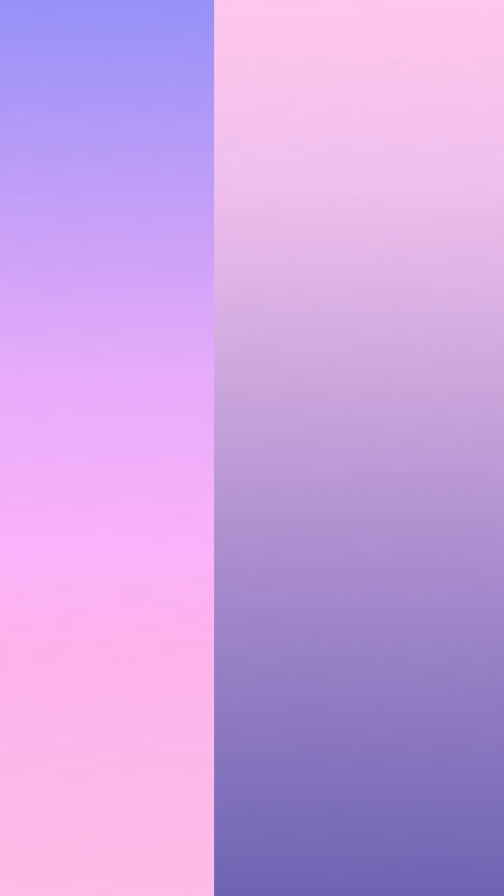
Give the GLSL for this background, as a WebGL 1 fragment shader.

```glsl
precision highp float;
// Two vertical panels meeting at one crisp edge: a narrow violet-to-pink
// panel on the left and a wide blush-to-indigo panel on the right.
// Each is a chain of linear colour stops, with very faint streaky grain.

uniform vec2 u_resolution;

const float EDGE_X = 0.425;                 // panel boundary, share of width
const vec2 GRAIN_CELLS = vec2(24.0, 192.0); // wide, flat grain cells
const float GRAIN_AMOUNT = 0.006;

// Left panel, top to bottom
const vec3 PERIWINKLE = vec3(0.59, 0.57, 0.97);
const vec3 LAVENDER   = vec3(0.79, 0.63, 0.97);
const vec3 ORCHID     = vec3(0.90, 0.67, 0.98);
const vec3 BRIGHT_PINK = vec3(0.985, 0.70, 0.98);
const vec3 ROSE       = vec3(0.99, 0.70, 0.925);
const vec3 PALE_ROSE  = vec3(0.99, 0.74, 0.905);

// Right panel, top to bottom
const vec3 BLUSH      = vec3(1.00, 0.78, 0.92);
const vec3 PALE_LILAC = vec3(0.94, 0.75, 0.93);
const vec3 MAUVE      = vec3(0.81, 0.66, 0.87);
const vec3 DUSTY_VIOLET = vec3(0.65, 0.54, 0.80);
const vec3 INDIGO     = vec3(0.43, 0.39, 0.70);

// Fades from the colour so far to the next stop between two depths
vec3 fadeTo(vec3 colour, vec3 next, float start, float end, float depth) {
  return mix(colour, next, clamp((depth - start) / (end - start), 0.0, 1.0));
}

vec3 leftPanel(float depth) {
  vec3 c = fadeTo(PERIWINKLE, LAVENDER, 0.0, 0.26, depth);
  c = fadeTo(c, ORCHID, 0.26, 0.41, depth);
  c = fadeTo(c, BRIGHT_PINK, 0.41, 0.62, depth);
  c = fadeTo(c, ROSE, 0.62, 0.71, depth);
  return fadeTo(c, PALE_ROSE, 0.71, 1.0, depth);
}

vec3 rightPanel(float depth) {
  vec3 c = fadeTo(BLUSH, PALE_LILAC, 0.0, 0.20, depth);
  c = fadeTo(c, MAUVE, 0.20, 0.41, depth);
  c = fadeTo(c, DUSTY_VIOLET, 0.41, 0.65, depth);
  return fadeTo(c, INDIGO, 0.65, 1.0, depth);
}

float hash(vec2 p) {
  vec3 q = fract(p.xyx * 0.1031);
  q += dot(q, q.yzx + 33.33);
  return fract((q.x + q.y) * q.z);
}

// Smooth value noise
float noise(vec2 p) {
  vec2 cell = floor(p);
  vec2 f = fract(p);
  f = f * f * (3.0 - 2.0 * f);
  float low = mix(hash(cell), hash(cell + vec2(1.0, 0.0)), f.x);
  float high = mix(hash(cell + vec2(0.0, 1.0)), hash(cell + 1.0), f.x);
  return mix(low, high, f.y);
}

void main() {
  vec2 uv = gl_FragCoord.xy / u_resolution;
  float depth = 1.0 - uv.y;

  // Panels joined by an edge about one pixel wide
  float halfPixel = 0.5 / u_resolution.x;
  float side = smoothstep(EDGE_X - halfPixel, EDGE_X + halfPixel, uv.x);
  vec3 colour = mix(leftPanel(depth), rightPanel(depth), side);

  // Faint horizontal grain
  colour += GRAIN_AMOUNT * (noise(uv * GRAIN_CELLS) - 0.5);

  gl_FragColor = vec4(clamp(colour, 0.0, 1.0), 1.0);
}
```
